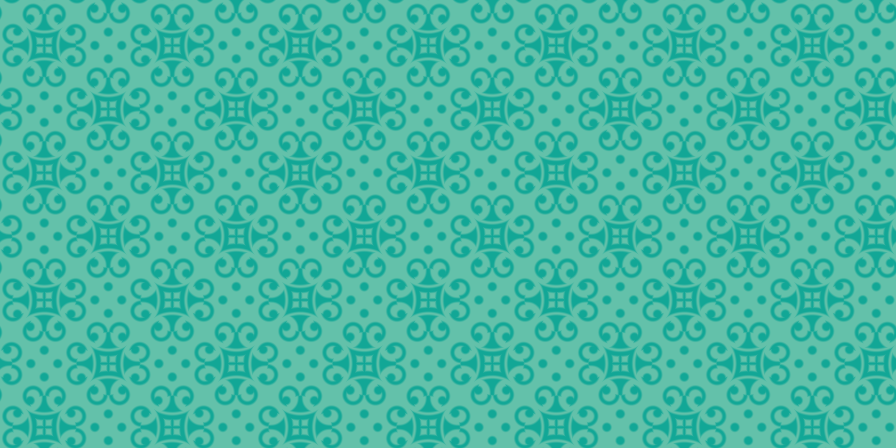
A WebGL 2 fragment shader for this pattern:

```glsl
#version 300 es
precision highp float;

uniform vec2 u_resolution;
out vec4 fragColor;

// Layout: all lengths below are fractions of one repeat
const vec2 REPEATS = vec2(7.0, 3.52);
const vec2 PHASE = vec2(0.346, 0.163);
const float SOFTNESS = 0.011;

// Colours
const vec3 GROUND = vec3(0.39, 0.755, 0.665);
const vec3 INK = vec3(0.07, 0.655, 0.59);

// Star with concave sides and four panes
const float SIDE_CENTRE = 0.37;
const float SIDE_RADIUS = 0.275;
const float STAR_REACH = 0.135;
const float PANE_INSET = 0.038;
const float PANE_BAR = 0.011;

// Flared stem
const float STEM_GAP = 0.022;
const float STEM_TOP = 0.25;
const float STEM_LENGTH = 0.13;
const float STEM_WIDTH = 0.016;
const float FLARE_WIDTH = 0.07;

// Scroll and its round tip
const vec2 SCROLL_CENTRE = vec2(0.087, 0.245);
const float SCROLL_RADIUS = 0.066;
const float SCROLL_WIDTH = 0.0145;
const float SCROLL_END = 0.02;
const vec2 TIP_CENTRE = vec2(0.110, 0.210);
const float TIP_RADIUS = 0.033;

// Dots between the motifs
const float DOT_OFFSET = 0.105;
const float DOT_RADIUS = 0.034;

// Offset from the nearest lattice point
vec2 nearest(vec2 p) {
    return fract(p + 0.5) - 0.5;
}

// Fold the eight symmetric sectors onto one, with y >= x >= 0
vec2 foldOctant(vec2 p) {
    p = abs(p);
    return p.y > p.x ? p : p.yx;
}

float star(vec2 q) {
    float side = SIDE_RADIUS - length(q - vec2(0.0, SIDE_CENTRE));
    float panes = max(side + PANE_INSET, PANE_BAR - q.x);
    return max(max(side, q.y - STAR_REACH), -panes);
}

float stem(vec2 q) {
    float t = clamp((STEM_TOP - q.y) / STEM_LENGTH, 0.0, 1.0);
    float slope = 3.0 * FLARE_WIDTH * t * t / STEM_LENGTH;
    float edge = q.x - STEM_WIDTH - FLARE_WIDTH * t * t * t;
    edge /= sqrt(1.0 + slope * slope);
    float base = length(q - vec2(0.0, SIDE_CENTRE)) - SIDE_RADIUS + STEM_GAP;
    return max(max(edge, base), q.y - STEM_TOP);
}

float scroll(vec2 q) {
    vec2 d = q - SCROLL_CENTRE;
    float ring = abs(length(d) - SCROLL_RADIUS) - SCROLL_WIDTH;
    float opening = min(-d.y, SCROLL_END - d.x);
    float tip = length(q - TIP_CENTRE) - TIP_RADIUS;
    return min(max(ring, opening), tip);
}

float motif(vec2 p) {
    vec2 q = foldOctant(p);
    return min(star(q), min(stem(q), scroll(q)));
}

float dots(vec2 p) {
    return length(foldOctant(p) - vec2(0.0, DOT_OFFSET)) - DOT_RADIUS;
}

void main() {
    vec2 p = gl_FragCoord.xy / u_resolution * REPEATS - PHASE;

    // Motifs and dot groups alternate like a checkerboard
    float d = min(motif(nearest(p)), motif(nearest(p - 0.5)));
    d = min(d, dots(nearest(p - vec2(0.5, 0.0))));
    d = min(d, dots(nearest(p - vec2(0.0, 0.5))));

    float pixel = REPEATS.y / u_resolution.y;
    float blur = max(SOFTNESS, 0.7 * pixel);
    float ink = 1.0 - smoothstep(-blur, blur, d);
    fragColor = vec4(mix(GROUND, INK, ink), 1.0);
}
```
